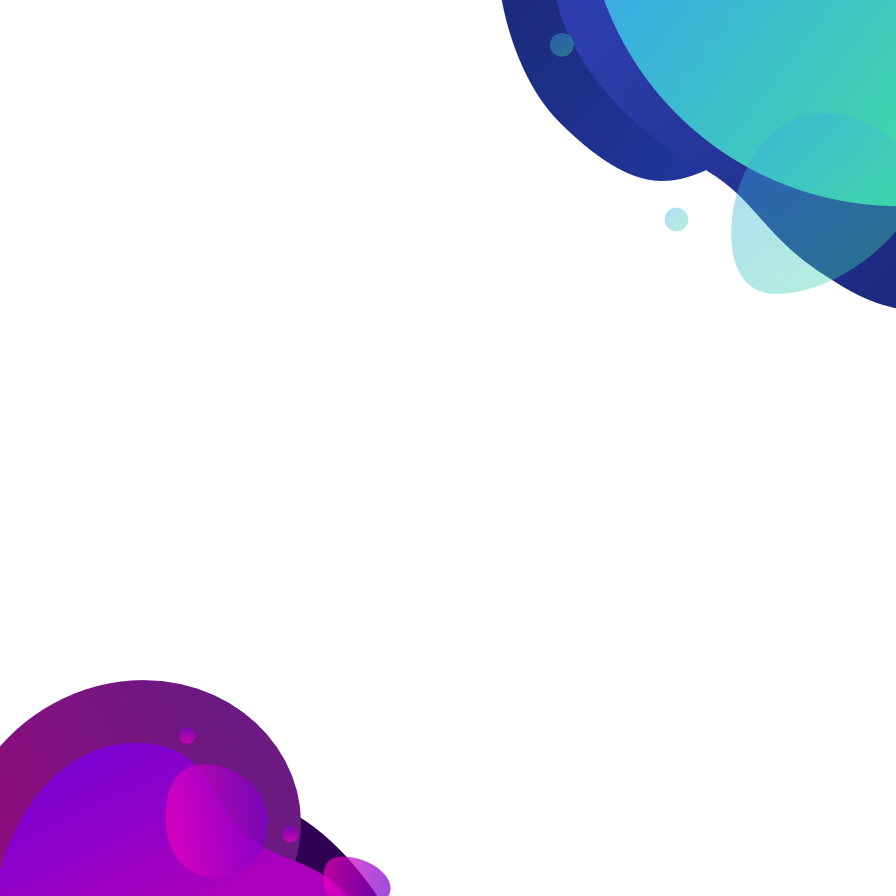
Write a WebGL 1 fragment shader that draws this background.

```glsl
precision highp float;
// Fluid gradient blobs in two opposite corners of a white page.
uniform vec2 u_resolution;

vec2 p;              // current position, 0..1 over the canvas
vec3 color;          // colour painted so far
vec2 start, pen;     // first and latest point of the open path
float nearest, side; // squared distance to the path; +1 outside, -1 inside

void moveTo(vec2 a) {
  start = pen = a;
  nearest = 1e3;
  side = 1.0;
}

void lineTo(vec2 b) {
  vec2 e = b - pen, w = p - pen;
  vec2 d = w - e * clamp(dot(w, e) / max(dot(e, e), 1e-9), 0.0, 1.0);
  nearest = min(nearest, dot(d, d));
  if ((pen.y > p.y) != (b.y > p.y) && w.x < e.x * w.y / e.y) side = -side;
  pen = b;
}

// Cubic Bezier from the pen to d
void curveTo(vec2 b, vec2 c, vec2 d) {
  vec2 a = pen;
  for (int i = 1; i <= 14; i++) {
    float t = float(i) / 14.0, s = 1.0 - t;
    lineTo(s * s * s * a + 3.0 * s * t * (s * b + t * c) + t * t * t * d);
  }
}

void paint(float dist, vec3 ink, float alpha) {
  float pixel = 1.0 / min(u_resolution.x, u_resolution.y);
  color = mix(color, ink, alpha * clamp(0.5 - dist / pixel, 0.0, 1.0));
}

void fillPath(vec3 ink, float alpha) {
  lineTo(start);
  paint(side * sqrt(nearest), ink, alpha);
}

void fillCircle(vec2 center, float radius, vec3 ink, float alpha) {
  paint(length(p - center) - radius, ink, alpha);
}

// Linear gradient running from point a to point b
vec3 ramp(vec2 a, vec2 b, vec3 inkA, vec3 inkB) {
  return mix(inkA, inkB, clamp(dot(p - a, b - a) / dot(b - a, b - a), 0.0, 1.0));
}

void paintBlueCorner() {
  vec3 sky = vec3(0.23, 0.68, 0.88), mint = vec3(0.25, 0.84, 0.67);

  // Navy lobe at the back
  moveTo(vec2(0.553, 1.033));
  lineTo(vec2(0.560, 1.0));
  curveTo(vec2(0.569, 0.951), vec2(0.591, 0.896), vec2(0.625, 0.863));
  curveTo(vec2(0.664, 0.824), vec2(0.703, 0.798), vec2(0.738, 0.798));
  curveTo(vec2(0.758, 0.798), vec2(0.771, 0.803), vec2(0.788, 0.810));
  lineTo(vec2(0.85, 1.033));
  fillPath(ramp(vec2(0.57, 0.97), vec2(0.77, 0.81), vec3(0.11, 0.17, 0.49), vec3(0.13, 0.21, 0.61)), 1.0);

  // Royal blue wave
  moveTo(vec2(0.612, 1.033));
  lineTo(vec2(0.621, 1.0));
  curveTo(vec2(0.638, 0.922), vec2(0.716, 0.844), vec2(0.788, 0.810));
  curveTo(vec2(0.846, 0.776), vec2(0.853, 0.733), vec2(0.928, 0.688));
  curveTo(vec2(0.957, 0.669), vec2(0.977, 0.661), vec2(1.0, 0.656));
  lineTo(vec2(1.04, 0.65));
  lineTo(vec2(1.04, 1.033));
  fillPath(ramp(vec2(0.65, 0.97), vec2(0.98, 0.68), vec3(0.18, 0.24, 0.68), vec3(0.11, 0.17, 0.50)), 1.0);

  // Teal disc, then the translucent drop and dots
  fillCircle(vec2(1.003, 1.120), 0.350, ramp(vec2(0.70, 1.0), vec2(0.98, 0.79), sky, mint), 1.0);
  moveTo(vec2(0.918, 0.874));
  curveTo(vec2(0.859, 0.874), vec2(0.816, 0.805), vec2(0.816, 0.740));
  curveTo(vec2(0.816, 0.694), vec2(0.836, 0.672), vec2(0.866, 0.672));
  curveTo(vec2(0.918, 0.672), vec2(0.970, 0.707), vec2(1.0, 0.742));
  curveTo(vec2(1.029, 0.776), vec2(1.035, 0.805), vec2(1.0, 0.840));
  curveTo(vec2(0.977, 0.863), vec2(0.948, 0.874), vec2(0.918, 0.874));
  fillPath(ramp(vec2(0.86, 0.83), vec2(0.96, 0.70), sky, mint), 0.4);
  for (int i = 0; i < 2; i++) {
    vec2 c = mix(vec2(0.755, 0.755), vec2(0.627, 0.950), float(i));
    fillCircle(c, 0.0132, ramp(c + vec2(-0.01, 0.01), c + vec2(0.01, -0.01), sky, mint), 0.4);
  }
}

void paintVioletCorner() {
  vec3 magenta = vec3(0.92, 0.0, 0.74), violet = vec3(0.50, 0.0, 0.80);

  // Dark sliver at the back
  moveTo(vec2(0.30, 0.10));
  lineTo(vec2(0.336, 0.087));
  curveTo(vec2(0.371, 0.065), vec2(0.401, 0.030), vec2(0.421, 0.0));
  lineTo(vec2(0.44, -0.04));
  lineTo(vec2(0.28, -0.04));
  fillPath(vec3(0.19, 0.0, 0.32), 1.0);

  // Plum dome
  moveTo(vec2(-0.04, 0.12));
  lineTo(vec2(0.0, 0.167));
  curveTo(vec2(0.039, 0.212), vec2(0.098, 0.241), vec2(0.160, 0.241));
  curveTo(vec2(0.260, 0.241), vec2(0.336, 0.167), vec2(0.336, 0.081));
  curveTo(vec2(0.336, 0.065), vec2(0.333, 0.049), vec2(0.328, 0.034));
  lineTo(vec2(0.31, -0.04));
  lineTo(vec2(-0.04, -0.04));
  fillPath(ramp(vec2(0.0, 0.08), vec2(0.23, 0.22), vec3(0.55, 0.05, 0.49), vec3(0.42, 0.10, 0.51)), 1.0);

  // Violet wave
  moveTo(vec2(-0.01, -0.04));
  lineTo(vec2(0.0, 0.030));
  curveTo(vec2(0.023, 0.108), vec2(0.078, 0.171), vec2(0.150, 0.171));
  curveTo(vec2(0.234, 0.171), vec2(0.234, 0.108), vec2(0.270, 0.072));
  curveTo(vec2(0.302, 0.039), vec2(0.352, 0.043), vec2(0.388, 0.0));
  lineTo(vec2(0.41, -0.04));
  fillPath(ramp(vec2(0.13, 0.17), vec2(0.22, -0.02), vec3(0.49, 0.01, 0.82), vec3(0.68, 0.0, 0.74)), 1.0);

  // Translucent pebbles and dots
  moveTo(vec2(0.185, 0.086));
  curveTo(vec2(0.185, 0.125), vec2(0.199, 0.147), vec2(0.228, 0.147));
  curveTo(vec2(0.267, 0.147), vec2(0.299, 0.117), vec2(0.299, 0.083));
  curveTo(vec2(0.299, 0.043), vec2(0.271, 0.021), vec2(0.240, 0.021));
  curveTo(vec2(0.203, 0.021), vec2(0.185, 0.052), vec2(0.185, 0.086));
  fillPath(ramp(vec2(0.19, 0.08), vec2(0.295, 0.09), magenta, violet), 0.7);
  moveTo(vec2(0.361, 0.021));
  curveTo(vec2(0.361, 0.036), vec2(0.368, 0.044), vec2(0.382, 0.044));
  curveTo(vec2(0.410, 0.044), vec2(0.436, 0.026), vec2(0.436, 0.008));
  curveTo(vec2(0.436, -0.02), vec2(0.361, -0.03), vec2(0.361, 0.021));
  fillPath(ramp(vec2(0.365, 0.02), vec2(0.43, 0.01), magenta, violet), 0.7);
  for (int i = 0; i < 2; i++) {
    vec2 c = mix(vec2(0.209, 0.179), vec2(0.324, 0.069), float(i));
    fillCircle(c, 0.009, ramp(c + vec2(0.0, 0.009), c - vec2(0.0, 0.009), violet, magenta), 0.7);
  }
}

void main() {
  p = gl_FragCoord.xy / u_resolution;
  color = vec3(1.0);
  paintBlueCorner();
  paintVioletCorner();
  gl_FragColor = vec4(color, 1.0);
}
```
